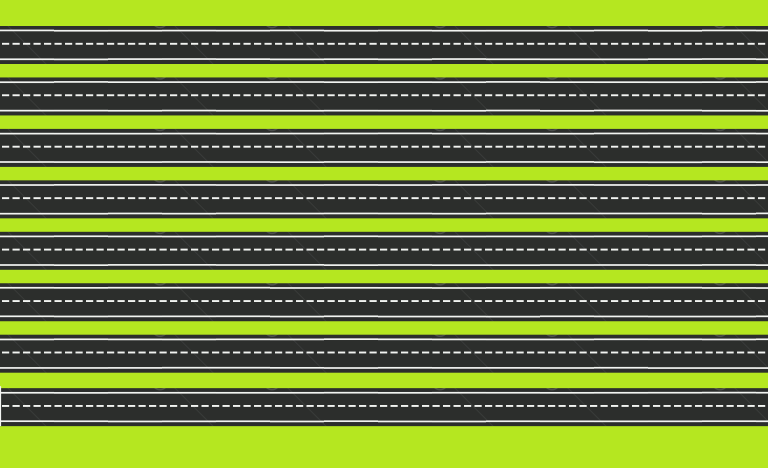
Write a Shadertoy shader that draws this pattern.

```glsl
#define CANVAS 468.0      // layout units over the canvas height
#define ROADS 8.0
#define PITCH 51.45       // spacing between road tops
#define FIRST_TOP 26.0    // top of the first road
#define ROAD_WIDTH 38.0
#define LAST_SHIFT 2.0    // extra drop of the lowest road
#define DASH_PERIOD 10.5
#define DASH_LENGTH 7.2
#define LINE_WIDTH 1.7
#define WEAR_PERIOD 280.0
#define WEAR_STRENGTH 0.09

const vec3 GRASS = vec3(0.71, 0.905, 0.125);
const vec3 ASPHALT = vec3(0.172, 0.18, 0.174);
const vec3 PAINT = vec3(0.95, 0.955, 0.945);

float hash(vec2 p) {
    vec3 q = fract(p.xyx * 0.1031);
    q += dot(q, q.yzx + 33.33);
    return fract((q.x + q.y) * q.z);
}

// Pixel coverage of a band, given the distance to its centre line
float band(float d, float width, float px) {
    return min(clamp((0.5 * width - abs(d)) / px + 0.5, 0.0, 1.0), width / px);
}

// Signed offset to the nearest repeat of a position
float repeatOffset(float x, float origin, float period) {
    return mod(x - origin + 0.5 * period, period) - 0.5 * period;
}

// Faint diagonal scratches and arcs along the upper kerb
float wear(vec2 p, float px) {
    float marks = 0.0;
    for (int i = 0; i < 2; i++) {
        float scratchX = i == 0 ? 8.0 : 175.0;
        float arcX = i == 0 ? 160.0 : 272.0;
        float diagonal = repeatOffset(p.x - p.y, scratchX, WEAR_PERIOD) * 0.7071;
        vec2 toArc = vec2(repeatOffset(p.x, arcX, WEAR_PERIOD), p.y + 6.0);
        marks += 0.6 * band(diagonal, 0.9, px);
        marks += 1.4 * band(length(toArc) - 7.5, 1.6, px);
    }
    return marks;
}

// Solid edge lines with slight steps, and the dashed centre line
float roadPaint(vec2 p, float row, float px) {
    float segment = floor(p.x / 54.0);
    float upperStep = 0.35 * (hash(vec2(segment, row)) - 0.5);
    float lowerStep = 0.35 * (hash(vec2(segment, row + 20.0)) - 0.5);
    float upper = band(p.y - 4.6 - upperStep, LINE_WIDTH, px);
    float lower = band(p.y - 33.2 - lowerStep, LINE_WIDTH, px);
    float along = repeatOffset(p.x, 5.6, DASH_PERIOD);
    float dashes = band(along, DASH_LENGTH, px) * band(p.y - 17.8, LINE_WIDTH + 0.2, px);
    return max(max(upper, lower), dashes);
}

void mainImage(out vec4 fragColor, in vec2 fragCoord) {
    float px = CANVAS / iResolution.y;
    vec2 p = vec2(fragCoord.x, iResolution.y - fragCoord.y) * px;

    // Road index and position measured from the top of that road
    float gap = PITCH - ROAD_WIDTH;
    float row = clamp(floor((p.y - FIRST_TOP + 0.5 * gap) / PITCH), 0.0, ROADS - 1.0);
    float isLast = step(ROADS - 1.5, row);
    vec2 local = vec2(p.x, p.y - FIRST_TOP - row * PITCH - isLast * LAST_SHIFT);

    // Asphalt, wear and paint over grass
    float road = band(local.y - 0.5 * ROAD_WIDTH, ROAD_WIDTH, px);
    vec3 surface = ASPHALT + WEAR_STRENGTH * wear(local, px);
    surface = mix(surface, PAINT, roadPaint(local, row, px));
    vec3 color = mix(GRASS, surface, road);

    // Pale end stripe at the left of the lowest road
    float endStripe = band(local.x - 0.5, 1.2, px) * band(local.y - 18.0, 40.0, px);
    color = mix(color, PAINT, isLast * endStripe);

    fragColor = vec4(color, 1.0);
}
```
